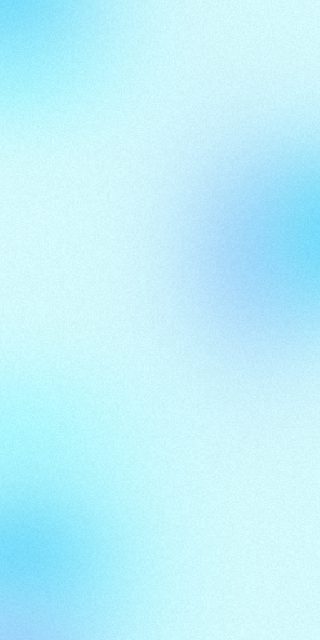
Write a Shadertoy shader that draws this background.

```glsl
#define BASE vec3(0.835, 0.977, 0.988)
#define AQUA vec3(0.66, 0.97, 0.995)
#define SKY vec3(0.45, 0.86, 0.98)
#define LILAC vec3(0.65, 0.83, 0.98)
#define GRAIN_CELLS 256.0
#define GRAIN_AMOUNT 0.035

float hash(vec2 cell) {
    vec3 q = fract(cell.xyx * 0.1031);
    q += dot(q, q.yzx + 33.33);
    return fract((q.x + q.y) * q.z);
}

// Soft elliptical falloff: 1 at the centre, fading smoothly outward
float glow(vec2 p, vec2 centre, vec2 radius) {
    vec2 d = (p - centre) / radius;
    return exp(-dot(d, d));
}

void mainImage(out vec4 fragColor, in vec2 fragCoord) {
    // Canvas spans 0..1 across and 0..2 upward
    vec2 p = fragCoord / iResolution.xy * vec2(1.0, 2.0);
    vec3 color = BASE;

    // Upper left: blue corner with an aqua fringe
    color = mix(color, AQUA, 0.75 * glow(p, vec2(0.0, 1.76), vec2(0.36, 0.19)));
    color = mix(color, SKY, 0.92 * glow(p, vec2(0.0, 2.03), vec2(0.34, 0.24)));

    // Right edge: lilac halo around a blue core
    color = mix(color, LILAC, 0.90 * glow(p, vec2(0.80, 1.21), vec2(0.27, 0.36)));
    color = mix(color, SKY, 0.97 * glow(p, vec2(1.04, 1.27), vec2(0.23, 0.27)));

    // Lower left: aqua wash, blue body and lilac corner
    color = mix(color, AQUA, 0.85 * glow(p, vec2(0.0, 0.64), vec2(0.38, 0.24)));
    color = mix(color, AQUA, 0.75 * glow(p, vec2(0.12, 0.18), vec2(0.42, 0.42)));
    color = mix(color, SKY, 0.92 * glow(p, vec2(0.04, 0.26), vec2(0.29, 0.23)));
    color = mix(color, LILAC * vec3(0.92, 0.98, 1.0),
                0.90 * glow(p, vec2(0.0, -0.04), vec2(0.30, 0.19)));

    // Fine paper grain
    float grain = hash(floor(p * GRAIN_CELLS)) - 0.5;
    color += grain * GRAIN_AMOUNT;

    fragColor = vec4(clamp(color, 0.0, 1.0), 1.0);
}
```
